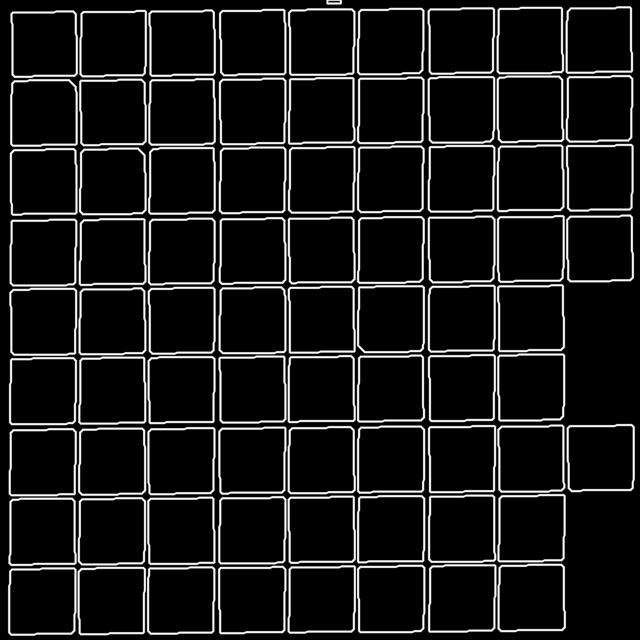
Reproduce this pattern procedurally as a Shadertoy shader.

```glsl
// Draws a nine by nine sheet of thin white, slightly crooked square outlines on black.

const float SHEET = 768.0;        // design units across the canvas
const float LINE_HALF = 1.25;     // half line width
const float LINE_SOFT = 1.0;      // edge softness
const float GRID_COUNT = 9.0;
const vec3 INK = vec3(0.99);

float hash(vec3 p) {
    p = fract(p * 0.1031);
    p += dot(p, p.zyx + 31.32);
    return fract((p.x + p.y) * p.z);
}

// Tiles sit in groups of three, with a slight tilt and widening down the sheet
vec2 tileCenter(vec2 cell) {
    vec2 center = vec2(53.0, 50.5) + vec2(82.8, 82.5) * cell + 1.9 * floor(cell / 3.0);
    center.x += 0.07 * (cell.x - 4.0) * cell.y;
    center.y += 0.08 * cell.y * cell.y - 0.62 * (cell.x - 4.0);
    return center;
}

// Four of the last column's places stay empty
bool hasTile(vec2 cell) {
    bool inside = all(greaterThanEqual(cell, vec2(0.0))) &&
                  all(lessThan(cell, vec2(GRID_COUNT)));
    bool gap = cell.x > 7.5 && cell.y > 3.5 && abs(cell.y - 6.0) > 0.5;
    return inside && !gap;
}

// One small jog along an edge, at a random place
float jog(float along, float seed) {
    float place = mix(-30.0, 30.0, seed);
    return 2.0 * smoothstep(place - 2.0, place + 2.0, along) - 1.0;
}

// Size of the cut at one corner; a few corners are clearly chipped
float cornerCut(vec2 cell, vec2 side) {
    bool upperRight = side.x > 0.0 && side.y < 0.0;
    bool lowerLeft = side.x < 0.0 && side.y > 0.0;
    bool chipped = (upperRight && cell.x < 1.5 && cell.y == cell.x + 1.0) ||
                   (lowerLeft && cell == vec2(5.0, 4.0));
    float worn = mix(0.8, 4.0, hash(vec3(cell, 20.0 + side.x + 3.0 * side.y)));
    return chipped ? 8.0 : worn;
}

// Signed distance to a box whose corners are cut at 45 degrees
float cutBox(vec2 p, vec2 halfSize, float cut) {
    vec2 d = abs(p) - halfSize;
    float bevel = (d.x + d.y + cut) * 0.7071;
    return max(max(d.x, d.y), bevel);
}

float tileDistance(vec2 p, vec2 cell) {
    vec2 q = p - tileCenter(cell);
    vec2 side = vec2(q.x < 0.0 ? -1.0 : 1.0, q.y < 0.0 ? -1.0 : 1.0);
    float lean = hash(vec3(cell, 11.0 + side.x)) < 0.5 ? -0.6 : 0.6;
    vec2 crooked = vec2(lean * jog(q.y, hash(vec3(cell, 3.0 + side.x))),
                        -0.65 * jog(q.x, hash(vec3(cell, 7.0 + side.y))));
    vec2 halfSize = vec2(38.6 + 0.07 * cell.y);
    return abs(cutBox(q - crooked, halfSize, cornerCut(cell, side)));
}

void mainImage(out vec4 fragColor, in vec2 fragCoord) {
    vec2 uv = fragCoord / iResolution.xy;
    vec2 p = vec2(uv.x, 1.0 - uv.y) * SHEET;   // y runs down the sheet

    // Nearest outline among neighbouring cells
    vec2 base = floor((p - 10.0) / 83.6);
    float dist = SHEET;
    for (int y = -1; y <= 1; y++) {
        for (int x = -1; x <= 1; x++) {
            vec2 cell = base + vec2(x, y);
            if (hasTile(cell)) dist = min(dist, tileDistance(p, cell));
        }
    }

    // Small tab at the upper border
    dist = min(dist, abs(cutBox(p - vec2(401.0, 2.0), vec2(8.0, 2.2), 0.5)));

    float soft = max(LINE_SOFT, 0.6 * SHEET / iResolution.y);
    float line = 1.0 - smoothstep(LINE_HALF - soft, LINE_HALF + soft, dist);
    fragColor = vec4(INK * line, 1.0);
}
```
